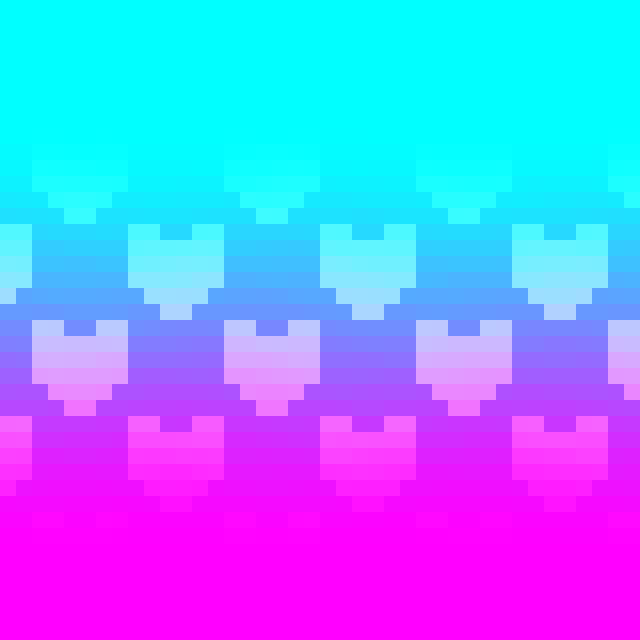
Write a Shadertoy shader that draws this pattern.

```glsl
// Staggered rows of blocky pixel hearts glowing over a stepped cyan-to-magenta fade.
#define GRID 40.0            // blocks down the canvas
#define HEART 6.0            // heart size and row pitch, in blocks
#define FIRST_ROW 2.0        // offset of the heart rows from the top
#define FADE_START 8.0       // block row where the fade leaves cyan
#define FADE_END 34.5        // block row where the fade reaches magenta
#define GLOW vec2(2.2, 1.95) // heart brightening of red and green
#define WEAR 0.2             // uneven tone between blocks, in rows
#define SAMPLES 3            // edge smoothing samples per axis

// Layered sines give neighbouring blocks slightly different tones.
float blockTone(vec2 block) {
    return sin(block.x * 0.31 + block.y * 0.17)
         + 0.5 * sin(block.x * 0.83 - block.y * 1.37 + 1.0)
         + 0.4 * sin(floor(block.x * 0.5) * 2.4 + block.y * 2.9);
}

// One for blocks inside a heart, zero elsewhere.
float heartMask(vec2 block) {
    float row = floor((block.y - FIRST_ROW) / HEART);
    float stagger = HEART * mod(row + 1.0, 2.0);
    float x = mod(block.x - FIRST_ROW - stagger, 2.0 * HEART);
    float y = mod(block.y - FIRST_ROW, HEART);

    float fromCentre = abs(x + 0.5 - 0.5 * HEART);
    float halfWidth = 0.5 * HEART - max(y - 3.0, 0.0);
    bool notch = y < 0.5 && fromCentre < 1.0;
    return fromCentre < halfWidth && !notch ? 1.0 : 0.0;
}

vec3 blockColor(vec2 block) {
    float level = block.y + 0.5 + WEAR * blockTone(block);
    float fade = smoothstep(FADE_START, FADE_END, level);
    vec2 ground = vec2(fade, 1.0 - fade);
    vec2 heart = 1.0 - pow(vec2(1.0 - fade, fade), GLOW);
    return vec3(mix(ground, heart, heartMask(block)), 1.0);
}

void mainImage(out vec4 fragColor, in vec2 fragCoord) {
    // Average samples over the pixel to smooth the block edges.
    vec3 color = vec3(0.0);
    for (int j = 0; j < SAMPLES; j++) {
        for (int i = 0; i < SAMPLES; i++) {
            vec2 jitter = (vec2(i, j) + 0.5) / float(SAMPLES) - 0.5;
            vec2 uv = (fragCoord + jitter) / iResolution.y;
            color += blockColor(floor(vec2(uv.x, 1.0 - uv.y) * GRID));
        }
    }
    fragColor = vec4(color / float(SAMPLES * SAMPLES), 1.0);
}
```
